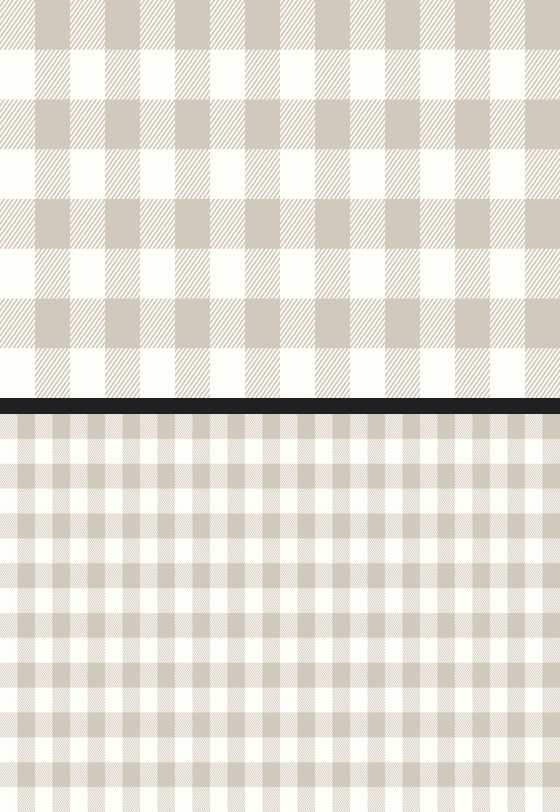
Top: one tile. Bottom: repeated 2 by 2.
This pattern is drawn by a Shadertoy shader. Its source:

```glsl
// Twill gingham: taupe and cream bands cross in a grid of tall checks.
// A diagonal twill decides whether the vertical or the horizontal band shows,
// so equal bands give solid checks and unequal bands give hatched ones.

const vec2 REPEATS = vec2(8.0, 4.0);       // whole gingham repeats per canvas
const float STRANDS = 8.0;                 // twill lines per check
const float TWILL_DUTY = 0.5;              // share of the twill showing vertical bands
const float BAND_DUTY = 0.5;               // share of each repeat that is taupe
const vec3 TAUPE = vec3(0.822, 0.790, 0.741);
const vec3 CREAM = vec3(0.995, 0.998, 0.975);

// Smoothed coverage of a unit-period band centred at phase 0.5.
float band(float phase, float duty, float pixel) {
    float edge = 0.5 * duty - abs(fract(phase) - 0.5);
    return clamp(edge / pixel + 0.5, 0.0, 1.0);
}

void mainImage(out vec4 fragColor, in vec2 fragCoord) {
    vec2 pixel = REPEATS / iResolution.xy;
    vec2 p = fragCoord * pixel;

    // Taupe fills the right and upper half of each repeat.
    float vertical = band(p.x - 0.25, BAND_DUTY, pixel.x);
    float horizontal = band(p.y - 0.25, BAND_DUTY, pixel.y);

    // Rising twill lines, parallel to the diagonal of a check.
    float linesPerRepeat = 2.0 * STRANDS;
    float twill = band((p.x - p.y) * linesPerRepeat, TWILL_DUTY,
                       length(pixel) * linesPerRepeat);

    // Weave the two sets of bands.
    float dye = mix(horizontal, vertical, twill);
    fragColor = vec4(mix(CREAM, TAUPE, dye), 1.0);
}
```
